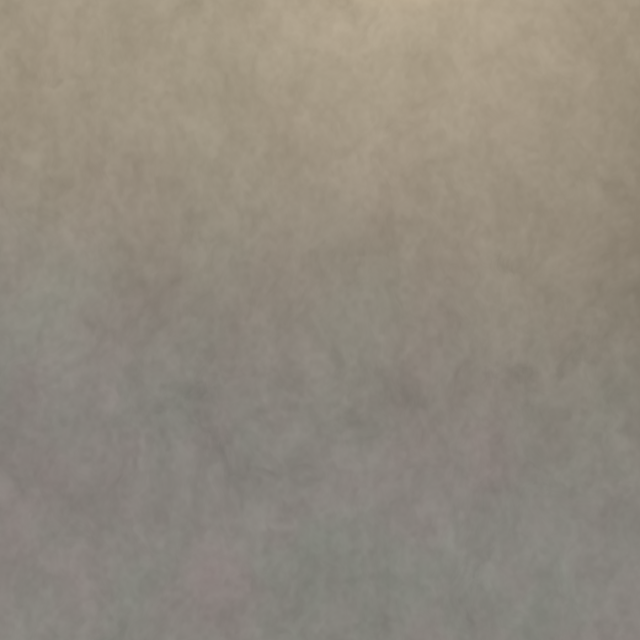
A three.js fragment shader for this texture:

```glsl
// Draws a softly lit, mottled plaster wall with a warm glow at the top edge.
varying vec2 vUv;

vec3 hash3(vec2 cell) {
  vec3 p = fract(cell.xyx * vec3(0.1031, 0.1030, 0.0973));
  p += dot(p, p.yxz + 33.33);
  return fract((p.xxy + p.yzz) * p.zyx);
}

// Smooth cellular noise: scattered grains blended by distance, about -1 to 1.
float grains(vec2 p) {
  vec2 cell = floor(p);
  float total = 0.0, weights = 0.001;
  for (int y = -1; y <= 1; y++) {
    for (int x = -1; x <= 1; x++) {
      vec2 id = cell + vec2(float(x), float(y));
      vec3 h = hash3(id + 57.0);
      vec2 d = p - id - 0.2 - 0.6 * h.xy;
      float w = max(0.0, 1.0 - dot(d, d) / 1.44);
      w *= w * w;
      total += w * (2.0 * h.z - 1.0);
      weights += w;
    }
  }
  return total / weights;
}

// Layered grains, each layer turned and finer than the last.
float clouds(vec2 p) {
  float sum = 0.0, gain = 0.55;
  for (int i = 0; i < 5; i++) {
    sum += gain * grains(p);
    p = mat2(1.64, 1.25, -1.25, 1.64) * p + 11.7;
    gain *= 0.62;
  }
  return sum;
}

void main() {
  vec2 uv = vUv;
  vec2 warp = 0.05 * vec2(clouds(uv * 4.0 + 3.0), clouds(uv * 4.0 + 41.0));
  vec2 p = uv + warp;

  // Light falls from the top, right of centre, and fades down the wall.
  vec3 shade = vec3(0.529, 0.512, 0.491);
  vec3 ochre = vec3(0.549, 0.516, 0.462);
  float warmth = smoothstep(0.22, 0.78, p.y + 0.26 * (p.x - 0.5));
  vec3 wall = mix(shade, ochre, warmth);
  float fall = smoothstep(0.38, 1.04, uv.y + 0.8 * warp.y);
  wall += vec3(0.094, 0.083, 0.063) * fall;
  vec2 lamp = (uv - vec2(0.64, 1.03)) / vec2(0.30, 0.28);
  wall += vec3(0.044, 0.036, 0.024) * exp(-dot(lamp, lamp));
  vec2 core = (uv - vec2(0.63, 1.02)) / vec2(0.10, 0.03);
  wall += vec3(0.035, 0.026, 0.013) * exp(-dot(core, core));
  wall -= 0.040 * smoothstep(0.75, 1.08, uv.x) * smoothstep(0.1, 0.6, uv.y);

  // Mauve and grey-green stains, strongest in the cool lower part.
  float stain = clouds(p * vec2(7.5, 5.0) + 19.0);
  wall += vec3(0.017, -0.011, 0.002) * stain * (1.0 - 0.75 * warmth);

  // Broad mottling, soft blotches, upright trowel marks and fine tooth.
  wall += 0.020 * clouds(p * vec2(5.0, 3.8) + 71.0);
  wall += 0.020 * clouds(p * vec2(13.0, 9.0) + 37.0);
  wall += 0.024 * clouds(p * vec2(36.0, 25.0) + 5.0);
  wall += 0.012 * grains(uv * vec2(120.0, 105.0));

  // Soft dark smudges gathered in patches.
  float gathered = smoothstep(-0.1, 0.5, clouds(p * 4.0 + 90.0));
  float smudge = smoothstep(0.0, 0.9, clouds(p * vec2(22.0, 15.0) + 29.0));
  wall -= vec3(0.036, 0.035, 0.032) * smudge * gathered;

  // Faint level scratches low on the wall.
  vec2 reach = (p - vec2(0.42, 0.28)) / vec2(0.14, 0.13);
  float scratches = grains(p * vec2(24.0, 90.0)) * (0.5 + grains(p * 12.0 + 8.0));
  wall += 0.030 * scratches * exp(-dot(reach, reach));

  gl_FragColor = vec4(wall, 1.0);
}
```
